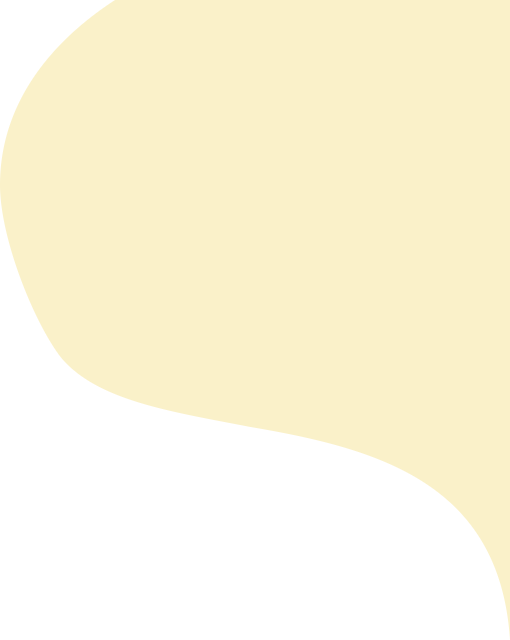
Give the GLSL for this background, as a WebGL 1 fragment shader.

```glsl
precision highp float;

uniform vec2 u_resolution;

const vec3 CREAM = vec3(0.980, 0.945, 0.788);
const vec3 WHITE = vec3(1.0);

vec2 bezier(vec2 a, vec2 b, vec2 c, vec2 d, float t) {
    float s = 1.0 - t;
    return s * s * s * a + 3.0 * s * s * t * b + 3.0 * s * t * t * c + t * t * t * d;
}

vec2 bezierTangent(vec2 a, vec2 b, vec2 c, vec2 d, float t) {
    float s = 1.0 - t;
    return s * s * (b - a) + 2.0 * s * t * (c - b) + t * t * (d - c);
}

// Approximate signed distance to a curve that descends from a to d,
// positive on its right; scale converts canvas units to output units.
float curveDistance(vec2 p, vec2 a, vec2 b, vec2 c, vec2 d, vec2 scale) {
    float low = 0.0;
    float high = 1.0;
    // Bisect for the parameter at the height of p
    for (int i = 0; i < 18; i++) {
        float middle = 0.5 * (low + high);
        if (bezier(a, b, c, d, middle).y > p.y) low = middle;
        else high = middle;
    }
    float t = 0.5 * (low + high);
    float gap = (p.x - bezier(a, b, c, d, t).x) * scale.x;
    vec2 tangent = normalize(bezierTangent(a, b, c, d, t) * scale);
    return gap * abs(tangent.y);
}

// Distance to the flowing left edge, joined from four curves
float waveDistance(vec2 p, vec2 scale) {
    vec2 top = vec2(0.2255, 1.0);
    vec2 leftmost = vec2(0.0, 0.711);
    vec2 bend = vec2(0.118, 0.443);
    vec2 inflection = vec2(0.490, 0.333);
    vec2 tip = vec2(1.0, 0.0);

    if (p.y > leftmost.y)
        return curveDistance(p, top, vec2(0.085, 0.927), vec2(0.0, 0.828), leftmost, scale);
    if (p.y > bend.y)
        return curveDistance(p, leftmost, vec2(0.0, 0.629), vec2(0.065, 0.499), bend, scale);
    if (p.y > inflection.y)
        return curveDistance(p, bend, vec2(0.188, 0.374), vec2(0.335, 0.357), inflection, scale);
    return curveDistance(p, inflection, vec2(0.743, 0.299), vec2(0.980, 0.245), tip, scale);
}

void main() {
    vec2 p = gl_FragCoord.xy / u_resolution;
    // One-pixel smooth edge between the two flat colours
    float coverage = clamp(waveDistance(p, u_resolution) + 0.5, 0.0, 1.0);
    gl_FragColor = vec4(mix(WHITE, CREAM, coverage), 1.0);
}
```
